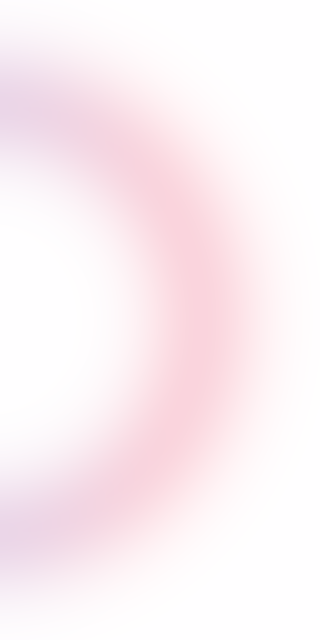
This background is drawn by a Shadertoy shader. Its source:

```glsl
// A soft blurred ring on white, shading from lavender at the left to rose at the right.

// Lengths are in canvas heights
const vec2  RING_CENTER = vec2(-0.021, 0.501);
const float RING_RADIUS = 0.335;
const float INNER_BLUR  = 0.068;
const float OUTER_BLUR  = 0.069;

// Horizontal span of the hue change
const float HUE_START = -0.03;
const float HUE_END   = 0.29;

const vec3 PAPER    = vec3(1.0, 0.998, 1.0);
const vec3 LAVENDER = vec3(0.918, 0.838, 0.910);
const vec3 ROSE     = vec3(0.980, 0.831, 0.865);
const vec3 WARM_RIM = vec3(1.000, 0.835, 0.855);

// Bell-shaped falloff around the ring's centre line
float ringGlow(vec2 p) {
    float offset = length(p - RING_CENTER) - RING_RADIUS;
    float blur = offset < 0.0 ? INNER_BLUR : OUTER_BLUR;
    float d = offset / blur;
    return exp(-0.5 * d * d);
}

void mainImage(out vec4 fragColor, in vec2 fragCoord) {
    vec2 p = fragCoord / iResolution.y;
    // Keep the composition tied to the canvas width at other aspect ratios
    p.x *= 0.5 * iResolution.y / iResolution.x;

    float glow = ringGlow(p);
    float hue = smoothstep(HUE_START, HUE_END, p.x);

    // The rose side turns warmer as it fades
    vec3 rose = mix(WARM_RIM, ROSE, glow);
    vec3 tint = mix(LAVENDER, rose, hue);

    fragColor = vec4(mix(PAPER, tint, glow), 1.0);
}
```
